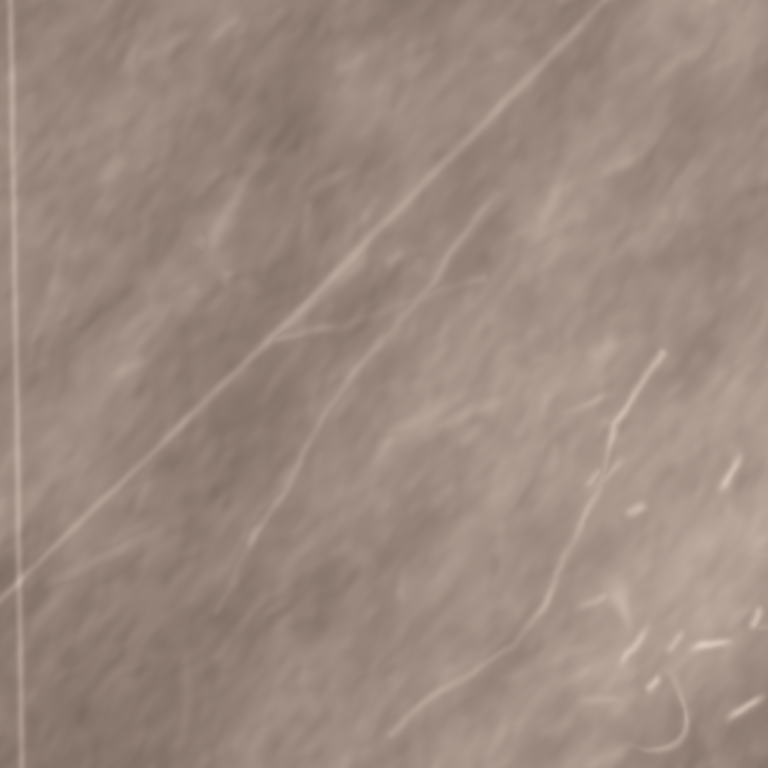
Give the GLSL for this texture, as a WebGL 2 fragment shader.

```glsl
#version 300 es
precision highp float;
// Soft taupe marble slab with diagonal veins, pale flecks and a seam at the left.

uniform vec2 u_resolution;
out vec4 fragColor;

const vec3 STONE = vec3(0.598, 0.528, 0.488);
const vec3 VEIN_TINT = vec3(1.0, 0.97, 0.95);
const float GRAIN_ANGLE = 0.92;     // direction of the bedding, radians
const float CLOUD_CONTRAST = 0.15;
const float MOTTLE_CONTRAST = 0.13;
const float GRAIN_CONTRAST = 0.045;
const float VEIN_STRENGTH = 0.09;
const float STREAK_STRENGTH = 0.06;
const float FLECK_STRENGTH = 0.19;
const float WOBBLE = 0.022;
const vec2 GLOW_CENTER = vec2(0.97, 0.38);

// Bends of the two long irregular veins
const vec2 CROSS_VEIN[5] = vec2[5](vec2(0.645, 0.746), vec2(0.56, 0.622),
    vec2(0.456, 0.505), vec2(0.39, 0.414), vec2(0.28, 0.206));
const vec2 PALE_VEIN[6] = vec2[6](vec2(0.866, 0.544), vec2(0.807, 0.453),
    vec2(0.78, 0.362), vec2(0.71, 0.219), vec2(0.664, 0.16), vec2(0.51, 0.043));

float hash(vec2 p) {
    return fract(sin(dot(p, vec2(127.1, 311.7))) * 43758.5453);
}

float noise(vec2 p) {
    vec2 i = floor(p), f = fract(p);
    f = f * f * (3.0 - 2.0 * f);
    return mix(mix(hash(i), hash(i + vec2(1, 0)), f.x),
               mix(hash(i + vec2(0, 1)), hash(i + vec2(1, 1)), f.x), f.y);
}

float fbm(vec2 p) {
    float sum = 0.0, gain = 0.53;
    for (int i = 0; i < 4; i++) {
        sum += gain * noise(p);
        p = mat2(1.6, 1.2, -1.2, 1.6) * p + 7.3;
        gain *= 0.5;
    }
    return sum;
}

vec2 rotate(vec2 p, float angle) {
    float c = cos(angle), s = sin(angle);
    return vec2(c * p.x + s * p.y, c * p.y - s * p.x);
}

float segmentDistance(vec2 p, vec2 a, vec2 b) {
    vec2 ab = b - a;
    return length(p - a - ab * clamp(dot(p - a, ab) / dot(ab, ab), 0.0, 1.0));
}

// Line profile with a soft falloff
float softLine(float d, float width) {
    return exp(-d * d / (width * width));
}

// Scattered tapered strokes, one per cell, along the x axis of p
float strokes(vec2 p, float cells, float halfLength, float width, float density, float seed) {
    vec2 q = p * cells, cell = floor(q);
    float result = 0.0;
    for (int y = -1; y <= 1; y++)
    for (int x = -1; x <= 1; x++) {
        vec2 id = cell + vec2(x, y);
        vec2 key = id + seed;
        vec2 center = id + vec2(hash(key + 3.1), hash(key + 8.7));
        vec2 d = rotate(q - center, 1.1 * (hash(key + 5.3) - 0.5));
        float reach = halfLength * mix(0.35, 1.0, hash(key + 1.9));
        float present = step(hash(key + 13.7), density) * mix(0.4, 1.0, hash(key + 6.1));
        float taper = 1.0 - smoothstep(0.3 * reach, reach, abs(d.x));
        result = max(result, present * taper * softLine(d.y, width));
    }
    return result;
}

void main() {
    vec2 uv = gl_FragCoord.xy / u_resolution;
    vec2 wobble = vec2(fbm(uv * 11.0), fbm(uv * 11.0 + 31.0)) - 0.5;
    vec2 p = uv + WOBBLE * wobble;
    vec2 bed = rotate(p, GRAIN_ANGLE);

    // Broad light, clouds, mottling and fine grain
    vec2 toGlow = uv - GLOW_CENTER;
    float tone = 0.09 * exp(-2.2 * dot(toGlow, toGlow)) - 0.035;
    tone -= 0.035 * smoothstep(0.6, 1.0, uv.x) * smoothstep(0.2, 0.0, uv.y);
    tone += CLOUD_CONTRAST * (fbm(bed * vec2(2.6, 5.0) + 4.0) - 0.5);
    tone += MOTTLE_CONTRAST * (fbm(bed * vec2(9.0, 20.0) + 17.0) - 0.5);
    tone += GRAIN_CONTRAST * (noise(bed * vec2(42.0, 85.0)) - 0.5);

    // Long straight vein, its branch and the seam
    float patchy = mix(0.45, 1.0, smoothstep(0.3, 0.65, noise(uv * 15.0)));
    vec2 straight = uv + 0.25 * WOBBLE * wobble;
    vec2 bend = vec2(0.345, 0.552);
    float mainDistance = min(segmentDistance(straight, vec2(-0.02, 0.2), bend),
                             segmentDistance(straight, bend, vec2(0.81, 1.02)));
    float veins = softLine(mainDistance, mix(0.0045, 0.0075, uv.y));
    veins = max(veins, 0.65 * patchy * softLine(segmentDistance(p, bend, vec2(0.63, 0.632)), 0.006));
    float seam = softLine(uv.x - mix(0.029, 0.014, uv.y) - 0.1 * WOBBLE * wobble.x, 0.005);

    // Irregular veins
    float crossDistance = 1.0, paleDistance = 1.0;
    for (int i = 0; i < 4; i++)
        crossDistance = min(crossDistance, segmentDistance(p, CROSS_VEIN[i], CROSS_VEIN[i + 1]));
    for (int i = 0; i < 5; i++)
        paleDistance = min(paleDistance, segmentDistance(p, PALE_VEIN[i], PALE_VEIN[i + 1]));
    veins = max(veins, 0.75 * patchy * softLine(crossDistance, 0.006));
    float pale = patchy * softLine(paleDistance, 0.0055);

    // Scattered streaks, and flecks gathered at the lower right
    float streaks = strokes(bed, 6.0, 0.75, 0.05, 0.6, 0.0);
    streaks = max(streaks, 0.9 * strokes(bed + 0.37, 15.0, 0.6, 0.12, 0.4, 40.0));
    float gathered = smoothstep(0.62, 0.9, uv.x) * smoothstep(0.65, 0.45, uv.y);
    float flecks = gathered * strokes(rotate(p, 0.7), 13.0, 0.6, 0.075, 0.32, 80.0);
    float curl = softLine(noise(p * 13.0 + 5.0) - 0.5, 0.055);
    float curlMask = smoothstep(0.5, 0.72, noise(uv * 9.0 + 21.0)) * smoothstep(0.3, 0.18, uv.y);
    flecks = max(flecks, 0.7 * gathered * curl * curlMask);

    tone += VEIN_STRENGTH * veins + 0.11 * seam + STREAK_STRENGTH * streaks * patchy;
    tone += max(FLECK_STRENGTH * flecks, 0.13 * pale);
    fragColor = vec4(STONE + tone * VEIN_TINT, 1.0);
}
```
